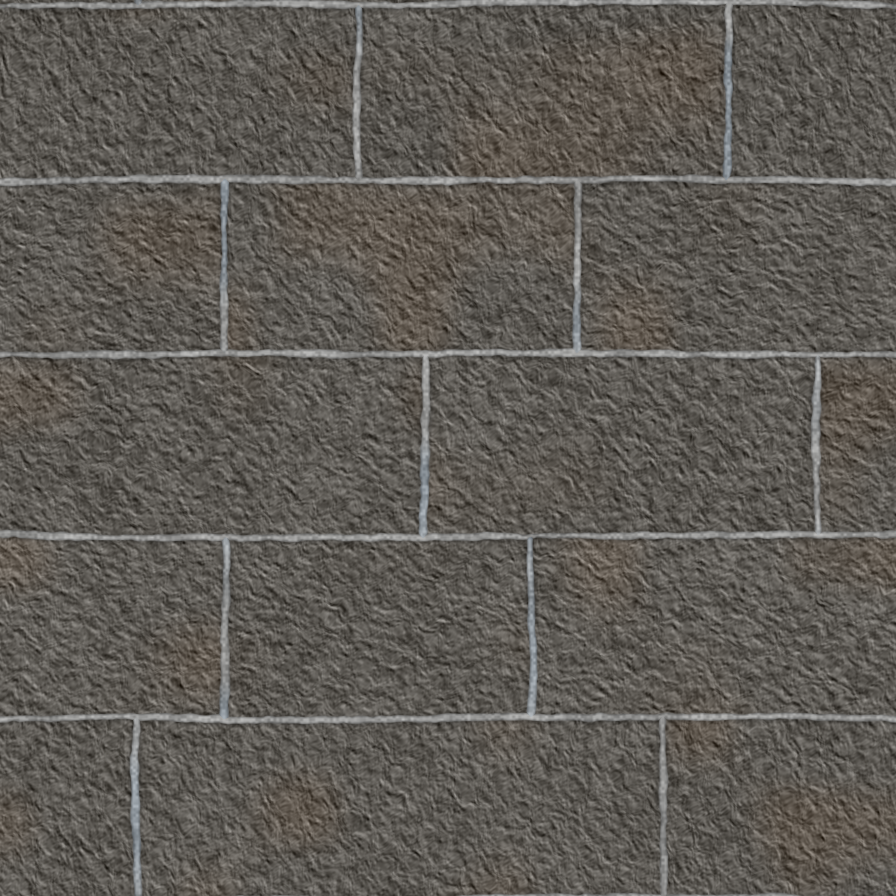
A WebGL 2 fragment shader for this texture:

```glsl
#version 300 es
precision highp float;
// Wall of rough-hewn grey-brown stone blocks in five courses with thin pale mortar joints.

uniform vec2 u_resolution;
out vec4 outColor;

const int COURSES = 5;
// Top edge of each course, and the two upright joints within it, from the bottom up
const float COURSE_TOP[COURSES] = float[](0.203, 0.406, 0.608, 0.803, 1.0);
const vec2 UPRIGHTS[COURSES] = vec2[](vec2(0.152, 0.740), vec2(0.250, 0.592),
    vec2(0.474, 0.913), vec2(0.249, 0.647), vec2(0.401, 0.813));

const vec3 STONE = vec3(0.366, 0.353, 0.332);
const vec3 RUST = vec3(0.020, 0.000, -0.016);
const vec3 MORTAR = vec3(0.585, 0.585, 0.580);
const vec3 MORTAR_BLUE = vec3(0.545, 0.575, 0.600);
const float BED_HALF = 0.0037;      // half width of level joints
const float UPRIGHT_HALF = 0.0042;  // half width of upright joints
const float WOBBLE = 0.007;         // sway of the joints
const float COURSE_SHIFT = 0.004;   // lowers the first bed joint to the canvas edge
const float CHISEL_ANGLE = -0.75;   // usual direction of the tool marks
const float ANGLE_SPREAD = 0.6;
const vec2 LIGHT = vec2(0.0015, 0.0028);
const float RELIEF_GAIN = 0.30;
const float TONE_GAIN = 0.23;
const float FAR_PERIOD = 4096.0;

float hash(vec2 cell) {
    uvec2 q = uvec2(cell) * uvec2(1597334673u, 3812015801u);
    uint n = (q.x ^ q.y) * 1597334673u;
    n = (n ^ (n >> 15)) * 2246822519u;
    n ^= n >> 13;
    return float(n >> 8) / 16777216.0;
}

// Value noise that repeats after the given number of cells
float noise(vec2 p, float period) {
    vec2 cell = floor(p);
    vec2 f = p - cell;
    f = f * f * (3.0 - 2.0 * f);
    vec2 a = mod(cell, period);
    vec2 b = mod(cell + 1.0, period);
    return mix(mix(hash(a), hash(vec2(b.x, a.y)), f.x),
               mix(hash(vec2(a.x, b.y)), hash(b), f.x), f.y);
}

// Height of the pitted face; x runs along the tool marks
float relief(vec2 p) {
    p.y += 0.006 * noise(p * 75.0, FAR_PERIOD);
    return 0.46 * noise(p * vec2(100.0, 190.0), FAR_PERIOD)
         + 0.30 * noise(p * vec2(210.0, 330.0) + 31.0, FAR_PERIOD)
         + 0.24 * noise(p * 430.0 + 67.0, FAR_PERIOD);
}

vec3 stoneColor(vec2 local, float seed) {
    float angle = CHISEL_ANGLE + ANGLE_SPREAD * (hash(vec2(seed, 3.0)) - 0.5);
    float c = cos(angle), s = sin(angle);
    mat2 turn = mat2(c, -s, s, c);
    vec2 offset = vec2(seed * 1.7 + 2.0, seed * 0.9 + 2.0);
    float height = relief(turn * local + offset);
    float lit = height - relief(turn * (local + LIGHT) + offset);

    // Broad weathering, dark pits and faint rusty patches
    float broad = noise((local + offset) * 17.0, FAR_PERIOD) - 0.5;
    float pit = smoothstep(0.65, 0.95, noise((local + offset) * 110.0, FAR_PERIOD));
    float rust = smoothstep(0.5, 1.0, noise((local + offset) * 9.0 + 11.0, FAR_PERIOD));
    float tone = RELIEF_GAIN * lit + TONE_GAIN * (height - 0.5) + 0.025 * broad - 0.045 * pit;
    tone += 0.012 * (hash(vec2(seed, 8.0)) - 0.5);
    return STONE + tone + RUST * rust;
}

void main() {
    vec2 uv = gl_FragCoord.xy / u_resolution;
    float pixel = 1.0 / min(u_resolution.x, u_resolution.y);

    // Uneven joints: slow sway plus small ragged steps
    vec2 sway = vec2(noise(uv * 8.0, 8.0), noise(uv * 7.0 + 3.0, 7.0)) - 0.5;
    vec2 ragged = vec2(noise(uv * 70.0, 70.0), noise(uv * 70.0 + 19.0, 70.0)) - 0.5;
    vec2 p = fract(uv + WOBBLE * sway + 0.0024 * ragged + vec2(0.0, COURSE_SHIFT));

    // Find the course, then the block within it
    int course = 0;
    for (int i = 0; i < COURSES - 1; i++) course += int(p.y > COURSE_TOP[i]);
    float top = COURSE_TOP[course];
    float bottom = course > 0 ? COURSE_TOP[course - 1] : 0.0;
    vec2 joints = UPRIGHTS[course];
    float span = joints.y - joints.x;
    float along = fract(p.x - joints.x);
    bool second = along > span;
    float width = second ? 1.0 - span : span;
    vec2 local = vec2(second ? along - span : along, p.y - bottom);
    float seed = float(course * 2 + int(second)) + 1.0;

    // Signed distance from the mortar rim, positive on stone
    vec2 edge = min(local, vec2(width, top - bottom) - local);
    float thick = 0.55 + 0.55 * noise(uv * 24.0, 24.0) + 0.35 * noise(uv * 130.0, 130.0);
    float bed = edge.y - BED_HALF * thick;
    float upright = edge.x - UPRIGHT_HALF * thick;
    float rim = min(bed, upright);

    // Stone, shaded where it meets the joint, darkest under a bed
    vec3 color = stoneColor(local, seed);
    float underBed = step(0.5 * (top - bottom), local.y);
    color *= 1.0 - (0.09 + 0.12 * underBed) * (1.0 - smoothstep(0.0, 0.005, rim));

    // Gritty mortar, slightly cooler in parts of the uprights
    float blue = smoothstep(0.3, 0.8, noise(uv * 11.0 + 5.0, 11.0)) * step(upright, bed);
    vec3 mortar = mix(MORTAR, MORTAR_BLUE, blue);
    mortar += 0.18 * (noise(uv * 300.0, 300.0) - 0.5) + 0.13 * (noise(uv * 36.0, 36.0) - 0.5);
    mortar *= 0.80 + 0.24 * smoothstep(0.0, 0.003, -rim);

    float soft = max(0.0011, 0.7 * pixel);
    color = mix(mortar, color, smoothstep(-soft, soft, rim));
    outColor = vec4(clamp(color, 0.0, 1.0), 1.0);
}
```
